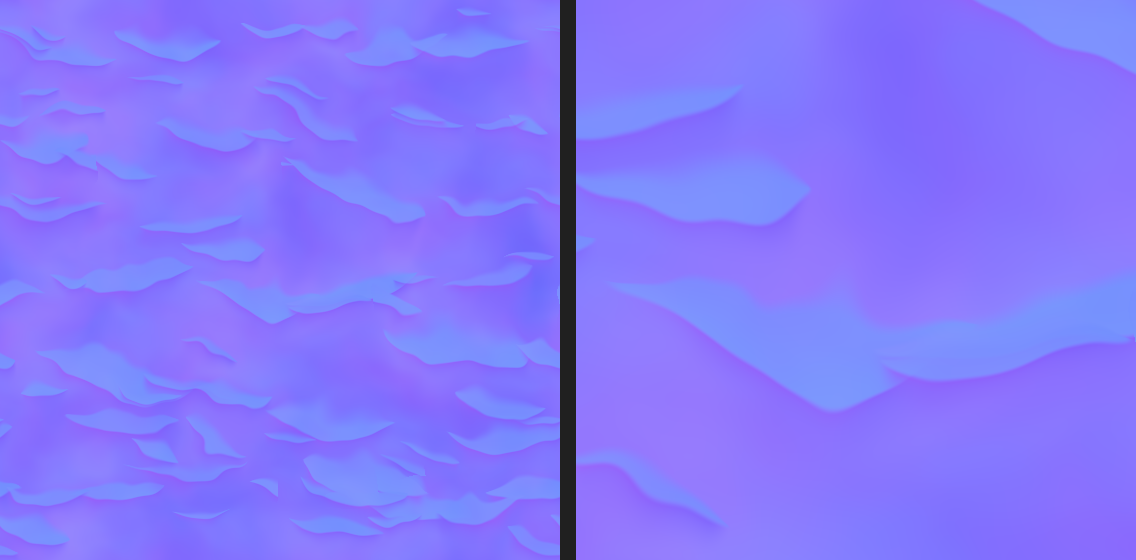
Left: the whole. Right: its middle third, enlarged.
Reproduce this texture map procedurally as a three.js fragment shader.

```glsl
// Tiling normal map of weathered rock: scalloped ledges with crisp undersides on soft, uneven ground.
varying vec2 vUv;

vec2 hash2(vec2 p) {
  vec3 q = fract(p.xyx * vec3(0.1031, 0.1030, 0.0973));
  q += dot(q, q.yzx + 33.33);
  return fract((q.xx + q.yz) * q.zy);
}

float corner(vec2 cell, vec2 offset, vec2 f, vec2 period, float seed) {
  vec2 gradient = hash2(mod(cell + offset, period) + seed) * 2.0 - 1.0;
  return dot(gradient, f - offset);
}

// Gradient noise that wraps after a whole number of cells
float noise(vec2 uv, vec2 period, float seed) {
  vec2 g = uv * period, cell = floor(g), f = fract(g);
  vec2 w = f * f * f * (f * (f * 6.0 - 15.0) + 10.0);
  float low = mix(corner(cell, vec2(0.0, 0.0), f, period, seed),
                  corner(cell, vec2(1.0, 0.0), f, period, seed), w.x);
  float high = mix(corner(cell, vec2(0.0, 1.0), f, period, seed),
                   corner(cell, vec2(1.0, 1.0), f, period, seed), w.x);
  return 1.6 * mix(low, high, w.y);
}

// Lays one scattered layer of ledges over the red and green tilt
vec2 addLedges(vec2 tilt, vec2 uv, vec2 count, float size, float fill, float seed) {
  vec2 home = floor(uv * count);
  float ragged = 0.55 * noise(uv, vec2(15.0, 8.0), seed + 5.0);
  for (int j = -1; j <= 1; j++) {
    for (int i = -1; i <= 1; i++) {
      vec2 id = home + vec2(float(i), float(j));
      vec2 key = mod(id, count) + seed;
      vec2 place = hash2(key), form = hash2(key + 57.0);
      vec2 lean = hash2(key + 113.0), look = hash2(key + 171.0);
      if (look.x > fill) continue;

      // Local frame: x runs -1 to 1 along the ledge, sheared downhill
      vec2 q = uv - (id + 0.5 + 0.8 * (place - 0.5)) / count;
      float halfWidth = size * (0.65 + 0.7 * form.x);
      q.y += q.x * mix(-0.15, 0.45, lean.x);
      float x = q.x / halfWidth;
      x += 0.5 * (lean.y - 0.5) * (1.0 - x * x);
      float bulge = max(1.0 - x * x, 0.0);
      float depth = halfWidth * mix(0.22, 0.42, form.y);
      float above = q.y + depth * bulge;

      // Shaded underside: a thin steep rim, then a wide fade
      float ends = smoothstep(0.0, 0.5, bulge);
      float under = smoothstep(-0.003, 0.002, -above) * ends;
      float below = max(-above, 0.0);
      float shade = pow(max(1.0 - below / (0.55 * size), 0.0), 2.0);
      float rim = exp(-below / (0.05 * size));
      tilt = mix(tilt, vec2(0.525 - 0.035 * x, 0.410), 0.85 * under * shade);
      tilt += under * rim * vec2(0.025 - 0.03 * x, -0.035);

      // Lit face: sharp at the lower lip, melting into the ground on top
      float v = above / max(depth * bulge * mix(1.2, 2.0, look.y), 0.0001);
      float top = 1.0 - smoothstep(mix(0.25, 0.8, place.x), 1.0, v + ragged * v);
      float face = smoothstep(-0.002, 0.003, above) * top * smoothstep(0.0, 0.12, bulge);
      vec2 lit = vec2(0.482 - 0.018 * x, 0.580 - 0.02 * v);
      tilt = mix(tilt, lit, face * mix(0.7, 1.0, form.y));
    }
  }
  return tilt;
}

void main() {
  // Bend the outlines
  vec2 uv = vUv;
  uv += 0.035 * vec2(noise(vUv, vec2(6.0), 11.0), noise(vUv, vec2(7.0), 23.0));
  uv += 0.009 * vec2(noise(vUv, vec2(24.0), 31.0), noise(vUv, vec2(22.0), 43.0));

  // Broad ground swells, from blue violet to pinkish violet
  float swell = noise(uv, vec2(4.0, 3.0), 61.0) + 0.6 * noise(uv, vec2(8.0, 7.0), 73.0);
  float slant = noise(uv, vec2(5.0, 9.0), 83.0);
  vec2 tilt = vec2(0.532, 0.462) + swell * vec2(0.085, 0.045) + slant * vec2(-0.01, 0.06);

  tilt = addLedges(tilt, uv, vec2(4.0, 7.0), 0.112, 0.92, 200.0);
  tilt = addLedges(tilt, uv, vec2(6.0, 11.0), 0.052, 0.55, 300.0);

  // Soft dents over everything
  tilt += 0.028 * vec2(noise(uv, vec2(13.0, 11.0), 91.0), noise(uv, vec2(10.0, 17.0), 97.0));
  tilt += 0.010 * vec2(noise(uv, vec2(29.0, 25.0), 103.0), noise(uv, vec2(23.0, 35.0), 109.0));

  vec2 n = tilt * 2.0 - 1.0;
  float z = sqrt(max(1.0 - dot(n, n), 0.0));
  gl_FragColor = vec4(tilt, 0.5 + 0.5 * z, 1.0);
}
```
